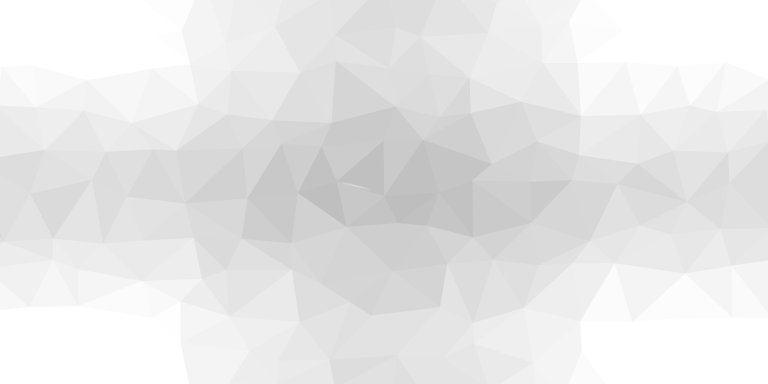
Give the GLSL for this background, as a Shadertoy shader.

```glsl
// Pale grey low-poly facets, shaded by two crossing soft bands on white.

vec2 hash2(vec2 p) {
    vec3 q = fract(p.xyx * vec3(0.1031, 0.1030, 0.0973));
    q += dot(q, q.yzx + 33.33);
    return fract((q.xx + q.yz) * q.zy);
}

// Jittered mesh vertex, in units of the canvas height from its centre
vec2 meshVertex(vec2 id) {
    vec2 jitter = 0.62 * (hash2(id + 71.0) - 0.5);
    return (id + jitter) * vec2(0.127, 0.1045);
}

float cross2(vec2 a, vec2 b) {
    return a.x * b.y - a.y * b.x;
}

// Signed distance to the line through a and b, positive on its left
float edgeDistance(vec2 p, vec2 a, vec2 b) {
    return cross2(b - a, p - a) / max(length(b - a), 1e-4);
}

float triangleCoverage(vec2 p, vec2 a, vec2 b, vec2 c, float pixel) {
    float winding = sign(cross2(b - a, c - a));
    float inside = min(winding * edgeDistance(p, a, b),
                   min(winding * edgeDistance(p, b, c),
                       winding * edgeDistance(p, c, a)));
    return clamp(0.5 + inside / pixel, 0.0, 1.0);
}

// Product of a vertical and a horizontal band, each ending in white
float bandTone(vec2 p) {
    vec2 d = abs(p);
    float upright = mix(0.865 + 0.2 * d.x, 1.0, smoothstep(0.49, 0.57, d.x));
    float level = mix(0.85 + 0.44 * d.y, 1.0, smoothstep(0.265, 0.33, d.y));
    return upright * level;
}

// Flat tone of one facet, with a little variation where it is not white
float facetTone(vec2 a, vec2 b, vec2 c, vec2 seed) {
    float shade = 1.0 - bandTone((a + b + c) / 3.0);
    return 1.0 - shade * (1.0 + 0.24 * (hash2(seed).x - 0.5));
}

void mainImage(out vec4 fragColor, in vec2 fragCoord) {
    vec2 p = (fragCoord - 0.5 * iResolution.xy) / iResolution.y;
    float pixel = 1.0 / iResolution.y;
    vec2 cell = floor(p / vec2(0.127, 0.1045));

    // Blend the facets of the nearby cells by their coverage
    float toneSum = 0.0, coverSum = 0.0;
    for (int j = -1; j <= 1; j++) {
        for (int i = -1; i <= 1; i++) {
            vec2 id = cell + vec2(i, j);
            vec2 a = meshVertex(id);
            vec2 b = meshVertex(id + vec2(1, 0));
            vec2 c = meshVertex(id + vec2(1, 1));
            vec2 d = meshVertex(id + vec2(0, 1));

            // Turn the quad so that the shorter diagonal runs from a to c
            if (distance(a, c) > distance(b, d)) {
                vec2 first = a;
                a = b; b = c; c = d; d = first;
            }
            float lower = triangleCoverage(p, a, b, c, pixel);
            float upper = triangleCoverage(p, a, c, d, pixel);
            toneSum += lower * facetTone(a, b, c, id + 13.0);
            toneSum += upper * facetTone(a, c, d, id + 47.0);
            coverSum += lower + upper;
        }
    }
    float tone = coverSum > 0.0 ? toneSum / coverSum : bandTone(p);

    // Thin bright sliver left of the centre
    vec2 start = vec2(-0.115, 0.026), span = vec2(0.084, -0.021);
    float along = clamp(dot(p - start, span) / dot(span, span), 0.0, 1.0);
    float away = length(p - start - along * span);
    tone += 0.1 * (1.0 - smoothstep(0.0, 0.004, away)) * sin(3.14159 * along);

    fragColor = vec4(vec3(tone), 1.0);
}
```
